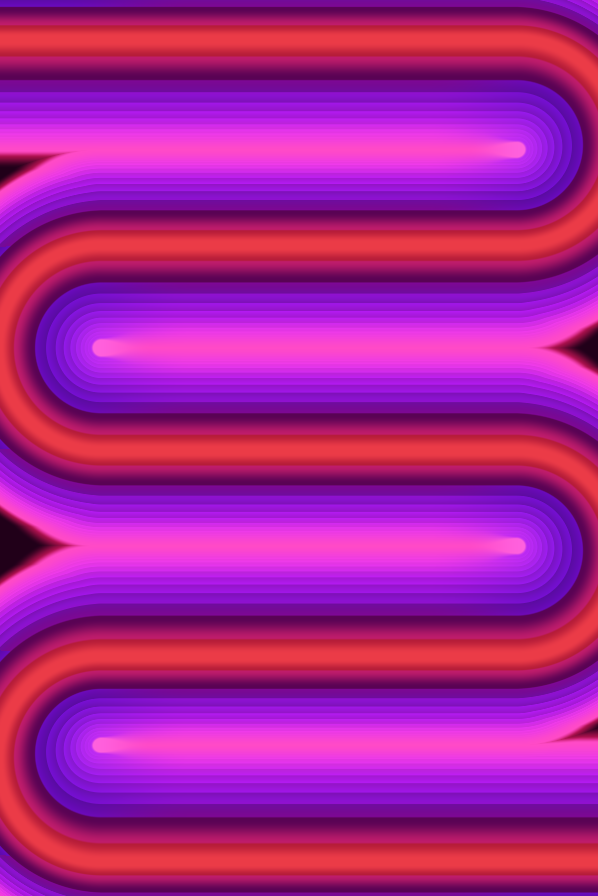
This background is drawn by a Shadertoy shader. Its source:

```glsl
// A glowing serpentine tube: one red ribbon winds across the canvas in
// straight rows joined by half circles. The distance to it picks the colour:
// stepped magenta and violet layers rise to a pink ridge between the rows.

#define TURN_RADIUS 0.1724   // half the row pitch, in canvas widths
#define FIRST_ROW 0.323      // lowest row; this and below in turn radii
#define LEFT_TURN 0.985
#define RIGHT_TURN 5.01
#define SQUEEZE 0.043        // vertical drift of the inner layers
#define SQUEEZE_Y 5.31
#define FAN 0.21             // tightening of layers outside the turns
#define RED_EDGE 0.15
#define MAGENTA_EDGE 0.355
#define LAYER_LIMIT 1.03     // distance where the layers converge
#define LAYER_RATIO 0.835    // width of each layer against the last

const int ROWS = 5;

// Even turns lie on the left (-1), odd turns on the right (+1)
float turnSide(float k) {
    return mod(k, 2.0) < 0.5 ? -1.0 : 1.0;
}

float turnX(float side) {
    return side < 0.0 ? LEFT_TURN : RIGHT_TURN;
}

// Distance to the centre line of the ribbon
float ribbonDistance(vec2 p) {
    float d = 1e3;
    for (int i = 0; i < ROWS; i++) {
        float k = float(i);
        float y = FIRST_ROW + 2.0 * k;

        // Straight row; the two outermost rows run off the canvas
        float x0 = i == ROWS - 1 ? -9.0 : LEFT_TURN;
        float x1 = i == 0 ? 15.0 : RIGHT_TURN;
        d = min(d, length(p - vec2(clamp(p.x, x0, x1), y)));

        // Half circle up to the next row
        float side = turnSide(k);
        vec2 q = p - vec2(turnX(side), y + 1.0);
        float past = q.x * side;
        if (i < ROWS - 1 && past > 0.0) {
            float a = length(q) - 1.0;
            float outer = max(a, 0.0);
            d = min(d, abs(a) + FAN * past * outer * outer);
        }
    }
    return d;
}

// Smooth violet to pink ramp; cap is 1 inside the rounded row ends
vec3 glowColor(float d, float cap) {
    vec3 c = mix(vec3(0.45, 0.03, 0.54), vec3(0.53, 0.07, 0.80),
                 smoothstep(0.36, 0.52, d));
    c = mix(c, vec3(0.68, 0.10, 0.89), smoothstep(0.48, 0.70, d));
    c = mix(c, vec3(0.92, 0.22, 0.91), smoothstep(0.66, 0.86, d));
    vec3 blue = mix(vec3(0.36, 0.04, 0.72), vec3(0.64, 0.14, 0.97),
                    smoothstep(0.36, 0.92, d));
    return mix(c, blue, 0.8 * cap);
}

void mainImage(out vec4 fragColor, in vec2 fragCoord) {
    vec2 p = fragCoord / iResolution.xy * vec2(1.0, 1.5) / TURN_RADIUS;
    float pixel = 1.5 / (iResolution.y * TURN_RADIUS);

    // Drift the inner layers vertically, leaving the ribbon in place
    float depth = clamp(ribbonDistance(p), 0.0, 1.0);
    p.y = SQUEEZE_Y + (p.y - SQUEEZE_Y) * (1.0 + SQUEEZE * depth);
    float d = ribbonDistance(p);

    // How far this point lies into the rounded end of its row
    float side = turnSide(floor((p.y - FIRST_ROW) * 0.5));
    float past = (p.x - turnX(side)) * side;
    float cap = smoothstep(-0.9, 0.45, past);

    // Layers that narrow geometrically, each fading darker inward
    float room = max(LAYER_LIMIT - d, 0.02);
    float layer = log(room / (LAYER_LIMIT - MAGENTA_EDGE)) / log(LAYER_RATIO);
    float layerWidth = -room * log(LAYER_RATIO);
    float f = fract(layer);
    float saw = min(f, (1.0 - f) * layerWidth / pixel);
    float strength = 0.27 * smoothstep(0.005, 0.10, layerWidth);
    vec3 col = glowColor(d, cap) * (1.0 + strength * (0.4 - saw));

    // Pink ridge, crisp at its rounded tip and soft along the row
    float soft = mix(0.10, 1.5 * pixel, smoothstep(-0.35, 0.0, past));
    vec3 pink = mix(vec3(1.0, 0.29, 0.78), vec3(1.0, 0.38, 0.87),
                    smoothstep(-0.5, 0.1, past));
    col = mix(col, pink, smoothstep(0.91 - soft, 0.91 + soft, d));

    // Dark wedges where neighbouring turns part
    col = mix(col, vec3(0.72, 0.07, 0.32), smoothstep(1.0, 1.07, d));
    col = mix(col, vec3(0.13, 0.0, 0.10), smoothstep(1.03, 1.18, d));

    // Magenta border, then the red ribbon on top
    vec3 magenta = mix(vec3(0.75, 0.11, 0.42), vec3(0.35, 0.01, 0.33),
                       smoothstep(RED_EDGE, MAGENTA_EDGE - 0.02, d));
    vec3 red = mix(vec3(0.92, 0.23, 0.28), vec3(0.71, 0.11, 0.22),
                   smoothstep(0.03, RED_EDGE, d));
    col = mix(magenta, col, smoothstep(-pixel, pixel, d - MAGENTA_EDGE));
    col = mix(red, col, smoothstep(-pixel, pixel, d - RED_EDGE));

    fragColor = vec4(clamp(col, 0.0, 1.0), 1.0);
}
```
